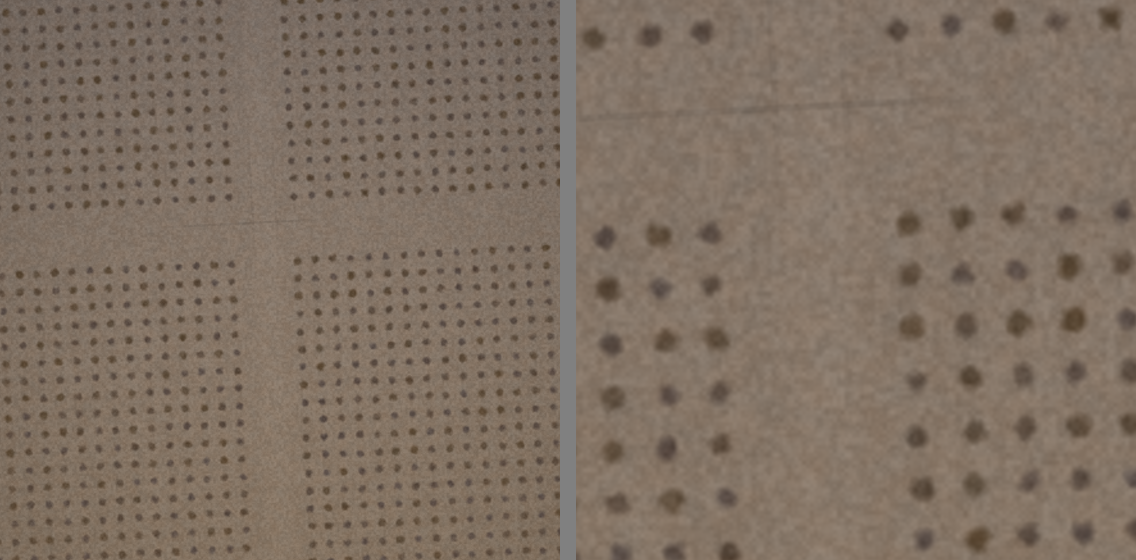
Left: the whole. Right: its middle third, enlarged.
Give the GLSL for this texture, as a three.js fragment shader.

```glsl
// Perforated ceiling board: four panels of small soft round holes, parted by a plain cross.
// A slightly turned square lattice is mirrored about the cross; faint joints,
// a broad light falloff, layered-sine tint and fine grain finish the surface.
varying vec2 vUv;

#define CROSS_CENTER vec2(0.4695, 0.590)
#define TILT 0.052
#define PITCH 0.0317
#define HALF_GAP 0.0586
#define HOLE_RADIUS 0.0062
#define HOLE_SOFTNESS 0.0037
#define HOLE_JITTER 0.0022
#define GRAIN_SCALE 230.0
#define GRAIN_AMOUNT 0.095
#define BOARD_COLOR vec3(0.522, 0.462, 0.408)
#define HOLE_COLOR vec3(0.315, 0.258, 0.212)

float hash(vec2 p) {
  vec3 q = fract(vec3(p.xyx) * 0.1031);
  q += dot(q, q.yzx + 33.33);
  return fract((q.x + q.y) * q.z);
}

float valueNoise(vec2 p) {
  vec2 i = floor(p);
  vec2 f = fract(p);
  f = f * f * (3.0 - 2.0 * f);
  float low = mix(hash(i), hash(i + vec2(1.0, 0.0)), f.x);
  float high = mix(hash(i + vec2(0.0, 1.0)), hash(i + vec2(1.0, 1.0)), f.x);
  return mix(low, high, f.y);
}

// Slow wavering value around zero from layered sines
float mottle(vec2 p) {
  float sum = 0.0;
  float weight = 0.5;
  for (int i = 0; i < 4; i++) {
    sum += weight * sin(p.x + 1.7 * sin(p.y)) * cos(p.y + 1.3 * sin(p.x));
    p = mat2(1.3, 1.1, -1.1, 1.3) * p + 2.1;
    weight *= 0.6;
  }
  return sum;
}

// Soft line across a coordinate, faded out along its length
float joint(float across, float along, float reach) {
  return (1.0 - smoothstep(0.0008, 0.0032, abs(across)))
       * (1.0 - smoothstep(0.3 * reach, reach, abs(along)));
}

// Hole coverage in x, random value of that hole in y
vec2 holes(vec2 p) {
  vec2 side = vec2(p.x < 0.0 ? -1.0 : 1.0, p.y < 0.0 ? -1.0 : 1.0);
  p.y += side.x * 0.0023 * step(0.0, p.y);
  vec2 q = abs(p) - HALF_GAP;
  vec2 id = max(floor(q / PITCH + 0.5), 0.0);
  vec2 key = (id + 1.0) * side + 60.0;
  vec2 jitter = vec2(hash(key), hash(key + 17.3)) - 0.5;
  vec2 offset = q - id * PITCH - jitter * HOLE_JITTER;
  float random = hash(key + 41.7);
  float ragged = (valueNoise(p * 190.0 + 300.0) - 0.5) * 0.0030;
  float radius = HOLE_RADIUS * mix(0.92, 1.08, random);
  float d = length(offset) + ragged;
  float cover = 1.0 - smoothstep(radius - HOLE_SOFTNESS, radius + HOLE_SOFTNESS, d);
  return vec2(cover, random);
}

void main() {
  // Board axes, turned about the middle of the cross
  vec2 r = vUv - CROSS_CENTER;
  float c = cos(TILT);
  float s = sin(TILT);
  vec2 p = vec2(c * r.x + s * r.y, c * r.y - s * r.x);

  // Board with cool top, warm bottom and darker corners
  vec3 color = BOARD_COLOR;
  color += mix(vec3(0.004, -0.004, -0.020), vec3(-0.030, -0.022, -0.006), vUv.y);
  vec2 fromMiddle = vUv - vec2(0.52, 0.45);
  color *= 1.03 - 0.24 * dot(fromMiddle, fromMiddle);

  // Pale raised strip and worn joints along the cross
  float strip = 1.0 - smoothstep(0.012, 0.030, abs(p.x - 0.004));
  color += 0.010 * strip;
  float joints = 0.8 * joint(p.y - 0.013, p.x + 0.045, 0.19);
  joints += 0.5 * joint(p.x + 0.017, p.y - 0.075, 0.14);
  joints += 0.4 * joint(p.x - 0.025, p.y - 0.070, 0.14);
  color *= 1.0 - 0.11 * joints * (0.6 + 0.4 * valueNoise(p * 70.0 + 90.0));

  // Holes, each a little different in depth and hue
  vec2 hole = holes(p);
  float hue = hole.y - 0.5;
  vec3 holeColor = HOLE_COLOR + hue * vec3(0.020, 0.0, -0.060);
  holeColor *= 1.08 - 0.12 * vUv.y;
  color = mix(color, holeColor, hole.x * mix(0.76, 0.96, fract(hole.y * 7.0)));

  // Faint colour blotches and fine grain
  color += mottle(p * 75.0) * vec3(0.010, -0.003, -0.012);
  color += 0.008 * mottle(p * 24.0 + 5.0);
  float grain = 0.65 * valueNoise(vUv * GRAIN_SCALE) + 0.35 * valueNoise(vUv * GRAIN_SCALE * 1.9 + 50.0);
  color += (grain - 0.5) * GRAIN_AMOUNT;

  gl_FragColor = vec4(color, 1.0);
}
```
